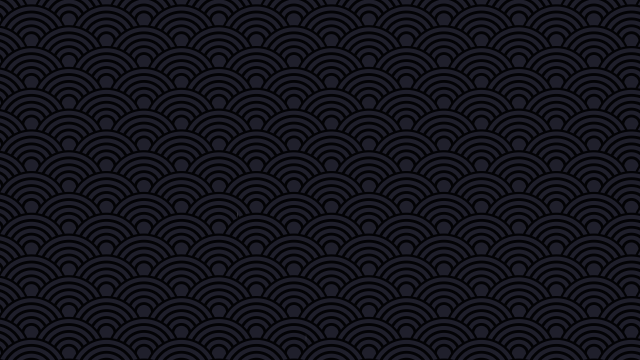
Reproduce this pattern procedurally as a Shadertoy shader.

```glsl
const vec3 INK = vec3(0.01, 0.01, 0.02);
const vec3 SLATE = vec3(0.12, 0.12, 0.17);
const vec3 SPECK = vec3(0.30, 0.30, 0.33);

// Lengths below are in scale widths
const float SCALES_PER_HEIGHT = 4.8;
const float ROW_STEP = 0.2778;
const vec2 ORIGIN = vec2(0.419, 2.583);
const float SCALE_RADIUS = 0.4925;
const float RING_RADIUS = 0.463;
const float RING_PERIOD = 0.092;
const float RING_WIDTH = 0.054;
const float DOT_RADIUS = 0.095;

float coverage(float dist, float pixel) {
    return clamp(0.5 - dist / pixel, 0.0, 1.0);
}

// Signed distance to the concentric rings and the central dot
float ringDistance(float radius) {
    float offset = RING_RADIUS - radius - 0.5 * RING_WIDTH;
    float wrapped = mod(offset + 0.5 * RING_PERIOD, RING_PERIOD) - 0.5 * RING_PERIOD;
    float rings = max(abs(wrapped) - 0.5 * RING_WIDTH, radius - RING_RADIUS);
    return min(rings, radius - DOT_RADIUS);
}

// Overlapping scales: lower rows are painted over higher ones
float waveScales(vec2 p, float pixel) {
    float baseRow = floor(p.y / ROW_STEP);
    float light = 0.0;
    for (int i = 2; i >= -2; i--) {
        float row = baseRow + float(i);
        float shift = 0.5 * mod(row, 2.0);
        vec2 local = vec2(fract(p.x - shift + 0.5) - 0.5, p.y - row * ROW_STEP);
        float radius = length(local);
        float rings = coverage(ringDistance(radius), pixel);
        light = mix(light, rings, coverage(radius - SCALE_RADIUS, pixel));
    }
    return light;
}

// Short upright fleck of wear
float fleck(vec2 uv, vec2 center, vec2 halfSize) {
    vec2 q = (uv - center) / halfSize;
    return exp(-dot(q, q));
}

void mainImage(out vec4 fragColor, in vec2 fragCoord) {
    vec2 uv = fragCoord / iResolution.y;
    float pixel = SCALES_PER_HEIGHT / iResolution.y;
    float light = waveScales(uv * SCALES_PER_HEIGHT - ORIGIN, pixel);
    vec3 color = mix(INK, SLATE, light);

    // Two faint surface flecks
    vec2 fleckSize = vec2(0.0015, 0.007);
    float wear = fleck(uv, vec2(0.660, 0.404), fleckSize)
               + fleck(uv, vec2(0.850, 0.062), fleckSize);
    color = mix(color, SPECK, 0.6 * min(wear, 1.0));

    fragColor = vec4(color, 1.0);
}
```
